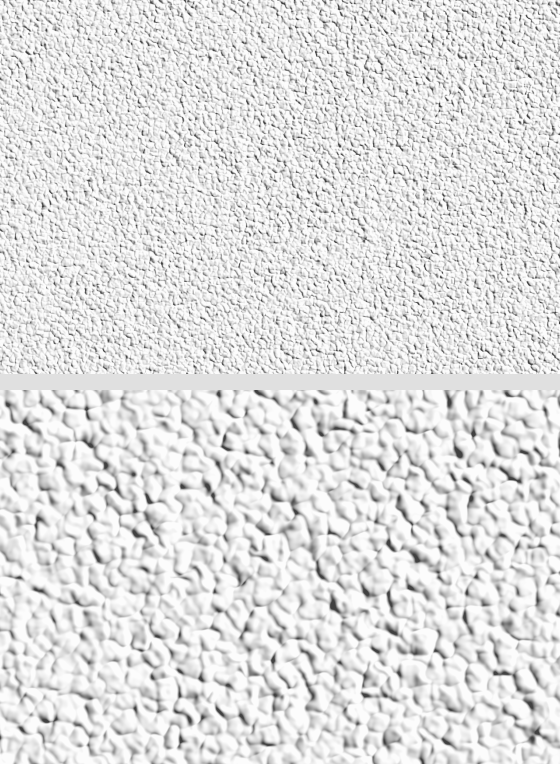
Top: the whole. Bottom: its middle third, enlarged.
Reproduce this texture procedurally as a WebGL 2 fragment shader.

```glsl
#version 300 es
precision highp float;
// Rough white stucco: small merged rounded grains in raking light.

#define GRAINS 97.0               // grains per canvas height
#define GRAIN_RELIEF 0.50         // spread of grain heights
#define MERGE 9.0                 // lower values melt grains together
#define WARP 0.40                 // irregularity of grain outlines
#define CLUMP_RELIEF 0.50         // height of broad lumps
#define GRIT_RELIEF 0.22          // height of fine grit
#define LIGHT_DIR vec2(0.82, 0.57)
#define LIGHT_STEP 0.36           // shading distance in grains
#define CAVITY 0.22               // darkening of hollows between grains
#define CONTRAST 5.4

uniform vec2 u_resolution;
out vec4 fragColor;

// Integer hash giving two values in 0..1 per cell.
vec2 hash2(vec2 cell) {
    uvec2 v = uvec2(ivec2(cell) + 4096);
    v = v * 1664525u + 1013904223u;
    v.x += v.y * 1664525u;
    v.y += v.x * 1664525u;
    v ^= v >> 16u;
    v.x += v.y * 1664525u;
    v.y += v.x * 1664525u;
    v ^= v >> 16u;
    return vec2(v & 0xffffu) / 65535.0;
}

// Smooth noise with two independent channels.
vec2 noise2(vec2 p) {
    vec2 cell = floor(p);
    vec2 f = p - cell;
    f = f * f * (3.0 - 2.0 * f);
    vec2 low = mix(hash2(cell), hash2(cell + vec2(1.0, 0.0)), f.x);
    vec2 high = mix(hash2(cell + vec2(0.0, 1.0)), hash2(cell + 1.0), f.x);
    return mix(low, high, f.y);
}

// Soft union of scattered domes, each with its own height.
float grainHeight(vec2 p) {
    vec2 cell = floor(p);
    float sum = 0.0001;
    for (int y = -1; y <= 1; y++) {
        for (int x = -1; x <= 1; x++) {
            vec2 c = cell + vec2(x, y);
            vec2 rnd = hash2(c);
            vec2 d = c + rnd - p;
            float lift = GRAIN_RELIEF * fract(rnd.x * 37.0 + rnd.y * 61.0);
            sum += exp(MERGE * (lift - dot(d, d)));
        }
    }
    return log(sum) / MERGE;
}

// Returns the plaster height, and the part due to grains alone.
vec2 surfaceHeight(vec2 p) {
    vec2 warp = noise2(p * 1.1 + 31.0) - 0.5;
    float clumps = noise2(p * 0.48 + 87.0).x - 0.5;
    float grit = noise2(p * 2.1 + 13.0).x - 0.5;
    float grains = grainHeight(p + WARP * 2.0 * warp);
    return vec2(grains + CLUMP_RELIEF * clumps + GRIT_RELIEF * grit, grains);
}

// Roughness grows toward the upper right and varies in patches.
float roughness(vec2 p) {
    float drift = 0.85 + 0.14 * p.x + 0.08 * p.y;
    float patches = noise2(p * 6.0 + 5.0).x - 0.5;
    float pits = noise2(p * 34.0 + 53.0).y - 0.5;
    return drift + 0.12 * patches + 0.45 * pits;
}

float plasterTone(vec2 p) {
    vec2 g = p * GRAINS;
    vec2 here = surfaceHeight(g);
    vec2 lightward = surfaceHeight(g + normalize(LIGHT_DIR) * LIGHT_STEP);
    float shade = lightward.x - here.x - CAVITY * (here.y - 0.16);
    shade = max(shade * CONTRAST * roughness(p), -1.1);
    // Lit faces flatten to white while shadows deepen progressively.
    float darkness = 0.072 + 0.10 * shade + 0.028 * shade * shade;
    return 1.0 - clamp(darkness, 0.01, 0.75);
}

void main() {
    // Four samples per pixel smooth the grain edges.
    float tone = 0.0;
    for (int i = 0; i < 4; i++) {
        vec2 offset = vec2(i & 1, i >> 1) * 0.5 - 0.25;
        tone += plasterTone((gl_FragCoord.xy + offset) / u_resolution.y);
    }
    fragColor = vec4(vec3(tone * 0.25), 1.0);
}
```
